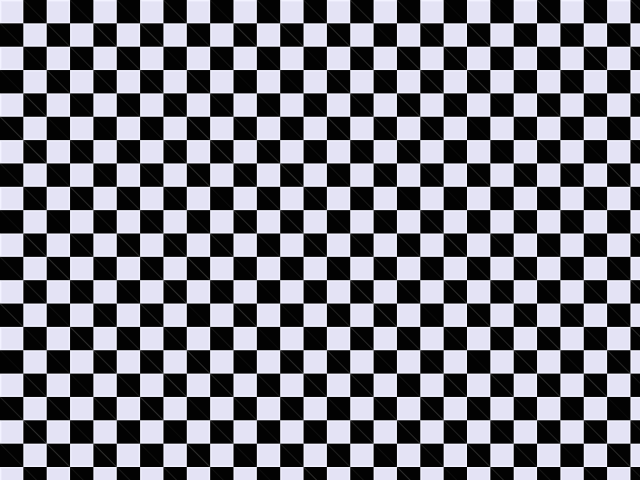
This pattern is drawn by a WebGL 1 fragment shader. Its source:

```glsl
precision highp float;

// Checkerboard of pale lavender and near-black squares, anchored at the top left.
// Signed edge waves give the smoothed checks; pale squares get a lighter rim and
// dark squares a hairline diagonal whose strength varies by a hash per square.

uniform vec2 u_resolution;

const float CELLS_DOWN = 20.557;
const float RIM_WIDTH = 0.06;
const float HAIRLINE_WIDTH = 0.024;
const vec3 DARK = vec3(0.006);
const vec3 PALE = vec3(0.894, 0.892, 0.962);
const vec3 RIM = vec3(0.95, 0.95, 1.0);
const vec3 HAIRLINE = vec3(0.34, 0.34, 0.33);

float hash(vec2 p) {
  return fract(sin(dot(p, vec2(127.1, 311.7))) * 43758.5453);
}

// Distance to the nearest cell edge, positive in even cells, negative in odd
vec2 edgeWave(vec2 p) {
  return 0.5 - abs(mod(p + 0.5, 2.0) - 1.0);
}

// Pixel coverage of the pale squares
float checkerCoverage(vec2 wave, float pixel) {
  vec2 side = clamp(2.0 * wave / pixel, -1.0, 1.0);
  return 0.5 + 0.5 * side.x * side.y;
}

// Coverage of a band of the given width, kept thin below one pixel
float bandCoverage(float dist, float width, float pixel) {
  float reach = max(width, pixel);
  float profile = clamp((reach + pixel) * 0.5 / pixel - dist / pixel, 0.0, 1.0);
  return profile * width / reach;
}

// Diagonal from the upper left to the lower right corner of a cell
float diagonalHairline(vec2 p, float width, float pixel) {
  vec2 local = fract(p);
  float dist = abs(local.x - local.y) * 0.70711;
  float strength = mix(0.2, 1.0, hash(floor(p)));
  return bandCoverage(dist, width, pixel) * strength;
}

void main() {
  // Cell coordinates, with y running down from the top edge
  float pixel = CELLS_DOWN / u_resolution.y;
  vec2 fromTop = vec2(gl_FragCoord.x, u_resolution.y - gl_FragCoord.y);
  vec2 p = fromTop * pixel;

  vec2 wave = edgeWave(p);
  float edgeDist = min(abs(wave.x), abs(wave.y));

  // Lighter rim inside pale squares, hairline inside dark squares
  float rim = clamp((RIM_WIDTH - edgeDist) / pixel + 0.5, 0.0, 1.0);
  vec3 pale = mix(PALE, RIM, rim);
  vec3 dark = mix(DARK, HAIRLINE, diagonalHairline(p, HAIRLINE_WIDTH, pixel));

  gl_FragColor = vec4(mix(dark, pale, checkerCoverage(wave, pixel)), 1.0);
}
```
